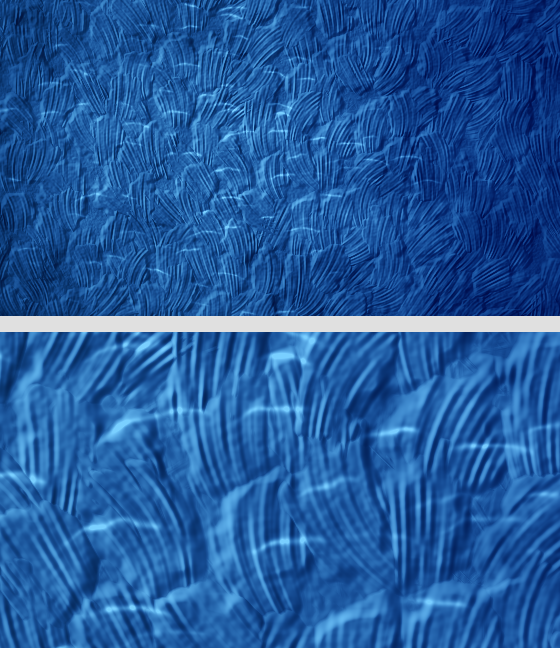
Top, the full canvas; bottom, a detail of the centre.
Give the GLSL for this texture, as a WebGL 1 fragment shader.

```glsl
precision highp float;
// Blue plaster worked with a stiff brush: overlapping grooved dabs, bright crests, soft spotlight.
uniform vec2 u_resolution;

#define DAB_SIZE 0.1
#define GROOVE_FREQ 185.0
#define GROOVE_DEPTH 0.2
#define RELIEF_GAIN 17.0
#define LIGHT_DIR vec2(-0.85, 0.53)
#define LIGHT_STEP 0.002
#define GLOW_CENTER vec2(0.66, 0.52)
#define GLINT_CELL vec2(0.115, 0.06)
#define GLINT_WIDTH 0.0036
#define GLINT_GAIN 2.4

float hash(vec2 p) {
    vec3 q = fract(p.xyx * vec3(0.1031, 0.1030, 0.0973));
    q += dot(q, q.yzx + 33.33);
    return fract((q.x + q.y) * q.z);
}

float noise(vec2 p) {
    vec2 i = floor(p), f = fract(p);
    f = f * f * (3.0 - 2.0 * f);
    return mix(mix(hash(i), hash(i + vec2(1.0, 0.0)), f.x),
               mix(hash(i + vec2(0.0, 1.0)), hash(i + 1.0), f.x), f.y);
}

vec2 rotate(vec2 p, float angle) {
    float c = cos(angle), s = sin(angle);
    return vec2(c * p.x - s * p.y, s * p.x + c * p.y);
}

// Highest of the neighbouring dabs, each a ragged mound scored by curved bristles
float plasterHeight(vec2 p) {
    float ragged = 0.5 * (noise(p * 27.0 + 90.0) - 0.5) + 0.25 * (noise(p * 64.0) - 0.5);
    float pressure = GROOVE_DEPTH * (0.45 + 1.1 * noise(p * 16.0 + 31.0));
    vec2 cell = floor(p / DAB_SIZE);
    float height = 0.0;
    for (int j = -1; j <= 1; j++) {
        for (int i = -1; i <= 1; i++) {
            vec2 id = cell + vec2(float(i), float(j));
            vec2 jitter = vec2(hash(id + 11.0), hash(id + 47.0)) - 0.5;
            vec2 center = (id + 0.5 + 0.95 * jitter) * DAB_SIZE;
            float lean = 0.2 + 1.5 * (noise(center * 2.6 + 7.0) - 0.4) + 1.1 * (hash(id + 83.0) - 0.5);
            vec2 q = rotate(p - center, lean) / DAB_SIZE;
            float bend = 0.7 * (hash(id + 129.0) - 0.5);
            float across = (q.x + bend * q.y * q.y) / (1.0 + 0.25 * q.y);
            float bristle = noise(vec2(across * DAB_SIZE * GROOVE_FREQ, q.y * 1.5) + id * 17.0);
            float radius = length(q / vec2(0.68, 1.0)) + ragged;
            float mask = 1.0 - smoothstep(0.6, 1.0, radius);
            float body = 0.2 + 0.2 * hash(id + 171.0) + 0.08 * q.y;
            height = max(height, mask * body + pressure * bristle * (0.3 + 0.7 * mask));
        }
    }
    return height + 0.045 * noise(p * 150.0);
}

// Thin broken arcs where dab crests catch the light, with a faint wash below
float crestGlints(vec2 p) {
    vec2 cell = floor(p / GLINT_CELL);
    float wobble = 0.008 * (noise(p * 50.0) - 0.5);
    float sum = 0.0;
    for (int j = -1; j <= 1; j++) {
        for (int i = -1; i <= 1; i++) {
            vec2 id = cell + vec2(float(i), float(j));
            vec2 jitter = vec2(hash(id + 211.0), hash(id + 257.0)) - 0.5;
            vec2 center = (id + 0.5 + 0.8 * jitter) * GLINT_CELL;
            vec2 away = (center - GLOW_CENTER) / vec2(0.62, 0.75);
            float chance = 0.9 * exp(-dot(away, away));
            float strength = smoothstep(0.0, 0.45, chance - hash(id + 307.0));
            vec2 q = p - center;
            float slope = 0.5 * (hash(id + 353.0) - 0.55);
            float d = q.y - slope * q.x + 4.0 * q.x * q.x + wobble;
            float halfLength = mix(0.03, 0.075, hash(id + 401.0));
            float ends = 1.0 - smoothstep(0.35, 1.0, abs(q.x) / halfLength);
            float line = exp(-d * d / (GLINT_WIDTH * GLINT_WIDTH));
            float wash = 0.25 * exp(-abs(d) / 0.015) * (1.0 - smoothstep(-0.004, 0.004, d));
            sum += strength * ends * (line + wash);
        }
    }
    return sum * (0.35 + 0.9 * noise(p * 85.0));
}

// Blue ramp: 0 is deep navy, 4 is pale azure
vec3 blueRamp(float tone) {
    float t = clamp(tone, -1.0, 6.0);
    return vec3(0.02, 0.14, 0.39) + t * vec3(0.02, 0.079, 0.1025)
         + t * t * vec3(0.0094, 0.0056, 0.0);
}

void main() {
    vec2 p = gl_FragCoord.xy / u_resolution.y;
    float aspect = u_resolution.x / u_resolution.y;

    // Spotlight falling off to the right and the corners
    vec2 away = (p - GLOW_CENTER) / vec2(0.9, 0.76);
    float light = 2.8 * exp(-dot(away, away));
    light *= 0.7 + 0.3 * smoothstep(0.0, 0.3, p.x);

    // Relief shading from the height difference along the light
    vec2 offset = LIGHT_DIR * LIGHT_STEP;
    float slope = plasterHeight(p - offset) - plasterHeight(p + offset);
    float relief = RELIEF_GAIN * slope;
    relief = 3.2 * relief / (2.2 + abs(relief));
    relief *= 0.65 + 0.25 * light;

    float mottle = 0.8 * (noise(p * 7.0 + 3.0) - 0.5) + 0.9 * (noise(p * 17.0) - 0.5)
                 + 0.7 * (noise(p * 42.0) - 0.5);
    float tone = light + relief + mottle + GLINT_GAIN * crestGlints(p);
    vec3 color = blueRamp(tone);

    // Duller shadows at the left, purer blue at the right
    float side = smoothstep(0.3, 0.9, p.x / aspect);
    float shadow = 1.0 - smoothstep(0.0, 2.2, tone);
    color += mix(vec3(0.0, 0.012, -0.045) * shadow, vec3(-0.01, -0.018, 0.01), side);
    gl_FragColor = vec4(clamp(color, 0.0, 1.0), 1.0);
}
```
